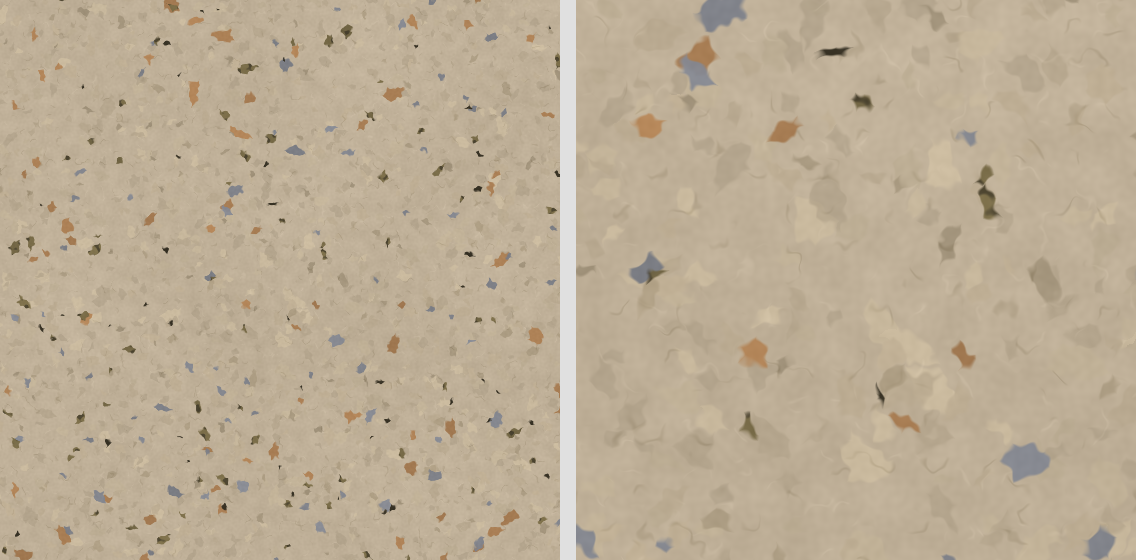
Left: the whole. Right: its middle third, enlarged.
Reproduce this texture procedurally as a three.js fragment shader.

```glsl
// Speckled vinyl floor: a warm beige ground strewn with small angular flakes.
// Each flake layer is a jittered grid of random polygons with noise-worn edges;
// gradient noise also adds mottling, fine grain and short hairline creases.
varying vec2 vUv;

const vec3 BEIGE  = vec3(0.750, 0.690, 0.597);
const vec3 SHADE  = vec3(0.703, 0.643, 0.545);
const vec3 CREAM  = vec3(0.777, 0.716, 0.604);
const vec3 TAUPE  = vec3(0.630, 0.572, 0.472);
const vec3 OCHRE  = vec3(0.665, 0.490, 0.320);
const vec3 SLATE  = vec3(0.490, 0.505, 0.545);
const vec3 OLIVE  = vec3(0.455, 0.405, 0.265);
const vec3 UMBER  = vec3(0.190, 0.170, 0.120);
const float TAU = 6.28318;
const float SOFT = 0.0014;

vec2 hash2(vec2 p) {
  vec3 q = fract(vec3(p.xyx) * vec3(0.1031, 0.1030, 0.0973));
  q += dot(q, q.yzx + 33.33);
  return fract((q.xx + q.yz) * q.zy);
}

float gradientDot(vec2 cell, vec2 offset) {
  float angle = TAU * hash2(cell).x;
  return dot(vec2(cos(angle), sin(angle)), offset);
}

float gradientNoise(vec2 p) {
  vec2 i = floor(p), f = fract(p);
  vec2 w = f * f * f * (f * (f * 6.0 - 15.0) + 10.0);
  vec2 e = vec2(1.0, 0.0);
  float low = mix(gradientDot(i, f), gradientDot(i + e, f - e), w.x);
  float high = mix(gradientDot(i + e.yx, f - e.yx), gradientDot(i + 1.0, f - 1.0), w.x);
  return mix(low, high, w.y);
}

// Distance to an irregular, slightly elongated five-sided shard.
float shard(vec2 p, float size, vec2 id) {
  float turn = TAU * hash2(id + 5.0).x;
  float c = cos(turn), s = sin(turn);
  p = mat2(c, s, -s, c) * p * vec2(0.78, 1.25);
  float d = -1.0;
  for (int i = 0; i < 5; i++) {
    vec2 h = hash2(id + 11.0 * float(i + 1));
    float angle = TAU * (float(i) + 0.7 * h.x) / 5.0;
    d = max(d, dot(p, vec2(cos(angle), sin(angle))) - size * mix(0.5, 1.1, h.y));
  }
  return d;
}

// One scattered layer: x is coverage, y is a random tone for the flake.
vec2 flakes(vec2 uv, float cells, float density, float size, float seed) {
  vec2 home = floor(uv * cells);
  vec2 result = vec2(0.0);
  for (int y = -1; y <= 1; y++) {
    for (int x = -1; x <= 1; x++) {
      vec2 cell = home + vec2(float(x), float(y));
      vec2 id = cell + seed;
      vec2 pick = hash2(id + 71.0);
      if (pick.x > density) continue;
      vec2 p = uv - (cell + hash2(id)) / cells;
      float d = shard(p, size * mix(0.4, 1.0, pick.y * pick.y), id);
      float cover = 1.0 - smoothstep(-SOFT, SOFT, d);
      if (cover > result.x) result = vec2(cover, hash2(id + 131.0).y);
    }
  }
  return result;
}

vec3 lay(vec3 ground, vec3 tint, vec2 flake, float opacity) {
  return mix(ground, tint * mix(0.92, 1.08, flake.y), flake.x * opacity);
}

// Short hairlines: noise contours broken up by a second noise.
float creases(vec2 uv, float scale) {
  float line = 1.0 - smoothstep(0.0, 0.09, abs(gradientNoise(uv * scale)));
  return line * smoothstep(0.12, 0.4, gradientNoise(uv * scale * 1.1 + 40.0));
}

void main() {
  vec2 uv = vUv;
  vec2 wear = vec2(gradientNoise(uv * 115.0), gradientNoise(uv * 115.0 + 60.0));
  vec2 worn = uv + 0.0055 * wear;

  // Ground with faint tone-on-tone flakes
  vec3 color = BEIGE + 0.025 * gradientNoise(uv * 4.0 + 9.0);
  color += 0.032 * gradientNoise(uv * 42.0 + 20.0);
  color = lay(color, CREAM, flakes(worn, 30.0, 0.45, 0.014, 300.0), 0.6);
  vec2 shade = flakes(worn, 36.0, 0.6, 0.0125, 400.0);
  color = lay(color, SHADE, shade, mix(0.45, 0.95, shade.y));
  color = lay(color, TAUPE, flakes(worn, 20.0, 0.32, 0.0105, 500.0), 0.75);
  color -= vec3(0.055, 0.055, 0.06) * creases(worn, 48.0);
  color += 0.025 * creases(worn + 0.37, 55.0);

  // Coloured flakes
  color = lay(color, OCHRE, flakes(worn, 16.0, 0.30, 0.0155, 600.0), 0.95);
  color = lay(color, SLATE, flakes(worn, 16.0, 0.28, 0.0120, 700.0), 0.92);
  float stain = smoothstep(0.05, 0.3, gradientNoise(uv * 95.0 + 30.0));
  vec3 stained = mix(OLIVE, UMBER, 0.7 * stain);
  color = lay(color, stained, flakes(worn, 16.0, 0.30, 0.0120, 800.0), 0.95);
  color = lay(color, UMBER, flakes(worn, 16.0, 0.20, 0.0068, 900.0), 0.95);

  // Fine grain
  color += 0.022 * gradientNoise(uv * 190.0 + 7.0);
  gl_FragColor = vec4(color, 1.0);
}
```
